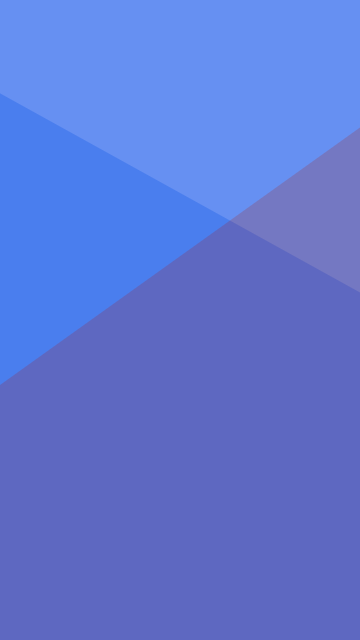
Give the GLSL for this background, as a Shadertoy shader.

```glsl
#define FALLING_EDGE vec2(0.8542, 0.5430) // heights at left and right sides
#define RISING_EDGE  vec2(0.3984, 0.8008)
#define BASE_BLUE    vec3(0.290, 0.494, 0.932)
#define LIGHT_BLUE   vec3(0.400, 0.565, 0.950)
#define INDIGO       vec3(0.369, 0.408, 0.755)
#define MAUVE        vec3(0.455, 0.470, 0.760)

// Antialiased coverage of the area above a line across the canvas
float coverageAbove(vec2 uv, vec2 sideHeights) {
    float rise = uv.y - mix(sideHeights.x, sideHeights.y, uv.x);
    float pixelStep = length(vec2(dFdx(rise), dFdy(rise)));
    return clamp(0.5 + rise / pixelStep, 0.0, 1.0);
}

void mainImage(out vec4 fragColor, in vec2 fragCoord) {
    vec2 uv = fragCoord / iResolution.xy;

    float lightSheet = coverageAbove(uv, FALLING_EDGE);
    float indigoSheet = 1.0 - coverageAbove(uv, RISING_EDGE);

    // Two translucent sheets divide the canvas into four flat tones
    vec3 upperTone = mix(BASE_BLUE, LIGHT_BLUE, lightSheet);
    vec3 lowerTone = mix(INDIGO, MAUVE, lightSheet);

    fragColor = vec4(mix(upperTone, lowerTone, indigoSheet), 1.0);
}
```
